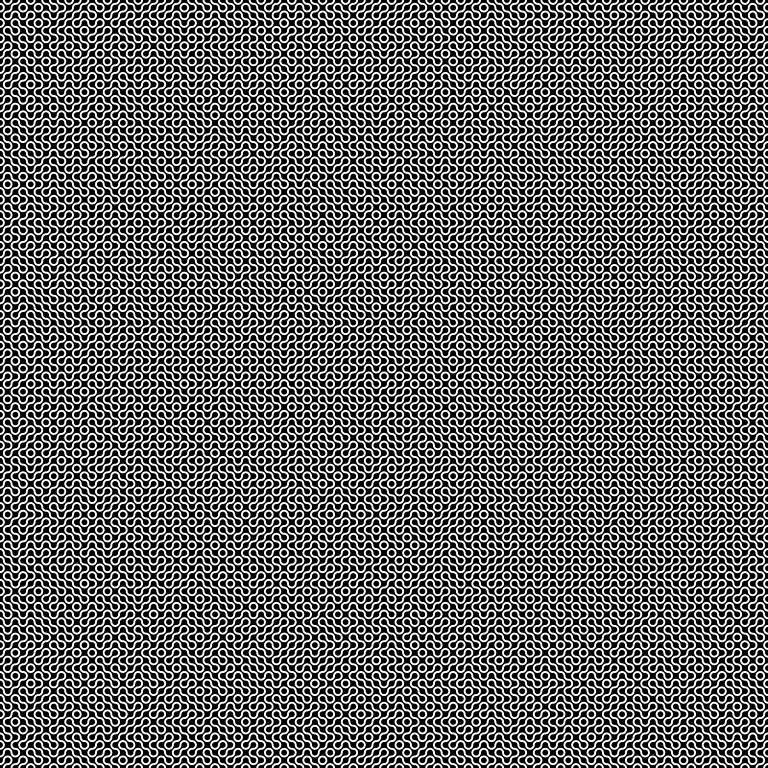
Reproduce this pattern procedurally as a Shadertoy shader.

```glsl
// Truchet weave: a square grid of tiles, each holding two quarter-circle arcs
// around opposite corners. A wrapped hash flips tiles at random, so the arcs
// join into rings and winding white lines on black, and the sheet tiles.

#define CELLS 100.0        // tiles across and down (whole number)
#define ARC_RADIUS 0.5     // in tiles, meets the middle of each tile edge
#define HALF_WIDTH 0.124   // half of the line width, in tiles
#define SOFTNESS 0.62      // half of the edge ramp, in pixels
#define FLIP_CHANCE 0.5    // share of mirrored tiles
#define GROUND vec3(0.0)
#define LINE vec3(1.0)

// Integer hash of a tile index, from 0 to 1
float hashTile(vec2 tile) {
    uvec2 q = uvec2(tile) * uvec2(1597u, 3812u) + uvec2(71u, 193u);
    uint n = q.x * 73856u ^ q.y * 19349u;
    n = (n ^ (n >> 15)) * 74699u;
    n = (n ^ (n >> 13)) * 97127u;
    n ^= n >> 16;
    return float(n & 65535u) / 65536.0;
}

// Distance to the centre line of the nearer arc, in tiles
float arcDistance(vec2 p) {
    vec2 tile = mod(floor(p), CELLS);
    vec2 local = fract(p);
    if (hashTile(tile) < FLIP_CHANCE) local.x = 1.0 - local.x;
    float cornerDistance = min(length(local), length(local - 1.0));
    return abs(cornerDistance - ARC_RADIUS);
}

void mainImage(out vec4 fragColor, in vec2 fragCoord) {
    vec2 p = fragCoord / iResolution.xy * CELLS;
    float ramp = SOFTNESS * CELLS / min(iResolution.x, iResolution.y);

    // Smooth line coverage
    float ink = 1.0 - smoothstep(HALF_WIDTH - ramp, HALF_WIDTH + ramp, arcDistance(p));
    fragColor = vec4(mix(GROUND, LINE, ink), 1.0);
}
```
